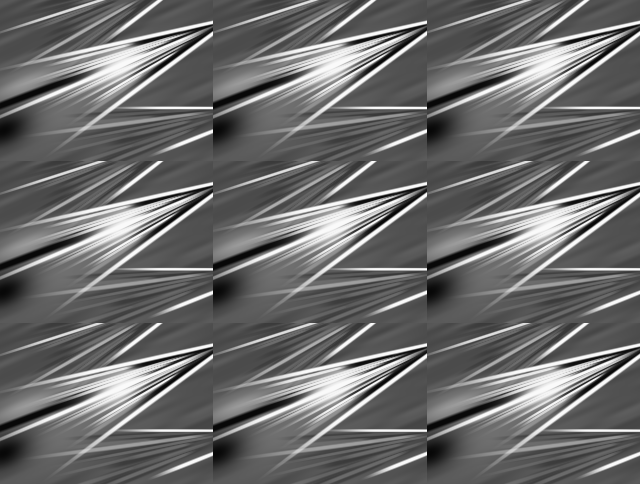
A WebGL 2 fragment shader for this background:

```glsl
#version 300 es
precision highp float;
// Monochrome speed streaks, the same tile repeated three by three.
// Each tile layers tapered strokes, hashed fans of strokes that converge
// on an apex, and soft slanted glows over a finely streaked grey.

uniform vec2 u_resolution;
out vec4 outColor;

// Layout: tile space is 0..TILE_ASPECT across and 0..1 up
const vec2 REPEATS = vec2(3.0);
const float TILE_ASPECT = 1.324;
const float EDGE = 0.005;
const float SLANT = 0.40;
const vec2 MAIN_APEX = vec2(1.455, 0.891);
const vec2 UPPER_APEX = vec2(1.16, 1.17);
const vec2 LOWER_APEX = vec2(1.55, 0.338);

// Tones
const float BLACK = 0.03;
const float SHADOW = 0.20;
const float BASE = 0.32;
const float MID = 0.47;
const float LIGHT = 0.68;
const float WHITE = 0.98;
const float GRAIN = 0.10;

float hash(float n) {
    return fract(sin(n * 12.9898) * 43758.5453);
}

float noise(vec2 p) {
    vec2 i = floor(p), f = fract(p);
    f = f * f * (3.0 - 2.0 * f);
    float n = i.x + i.y * 57.0;
    return mix(mix(hash(n), hash(n + 1.0), f.x),
               mix(hash(n + 57.0), hash(n + 58.0), f.x), f.y);
}

// Coordinates along and across the main slant
vec2 slanted(vec2 p) {
    float c = cos(SLANT), s = sin(SLANT);
    return vec2(c * p.x + s * p.y, c * p.y - s * p.x);
}

// Straight stroke from a to b, pointed and faded at both ends
float stroke(vec2 p, vec2 a, vec2 b, float width) {
    vec2 d = b - a, q = p - a;
    float t = dot(q, d) / dot(d, d);
    float across = abs(q.x * d.y - q.y * d.x) / length(d);
    float w = width * sqrt(clamp(4.0 * t * (1.0 - t), 0.0, 1.0));
    float fade = smoothstep(0.0, 0.15, t) * (1.0 - smoothstep(0.6, 1.0, t));
    return fade * (1.0 - smoothstep(0.35 * w, w + EDGE, across));
}

// Stroke leaving an apex down to the left, between two radii
float ray(vec2 p, vec2 apex, float angle, vec2 reach, float width) {
    vec2 dir = -vec2(cos(angle), sin(angle));
    return stroke(p, apex + dir * reach.x, apex + dir * reach.y, width);
}

// Scattered rays sharing an apex
float fan(vec2 p, vec2 apex, vec2 angles, vec2 reach, int count, float width, float seed) {
    float mask = 0.0;
    for (int i = 0; i < count; i++) {
        float k = float(i) + seed * 31.0;
        float angle = mix(angles.x, angles.y, (float(i) + hash(k)) / float(count));
        float near = mix(reach.x, reach.y, 0.45 * hash(k + 0.3));
        float far = mix(near, reach.y, 0.5 + 0.5 * hash(k + 0.6));
        float size = width * (0.4 + 0.8 * hash(k + 0.8));
        mask = max(mask, ray(p, apex, angle, vec2(near, far), size) * (0.6 + 0.4 * hash(k + 0.1)));
    }
    return mask;
}

// Soft slanted spot
float glow(vec2 p, vec2 center, vec2 radius) {
    vec2 q = slanted(p - center) / radius;
    return exp(-dot(q, q));
}

void main() {
    vec2 p = fract(gl_FragCoord.xy / u_resolution * REPEATS) * vec2(TILE_ASPECT, 1.0);

    // Streaked ground and haze
    float tone = BASE + GRAIN * (noise(slanted(p) * vec2(3.0, 28.0) + 40.0) - 0.5);
    tone = mix(tone, MID, 0.8 * glow(p, vec2(0.40, 0.28), vec2(0.45, 0.13)));
    tone = mix(tone, LIGHT, 0.75 * glow(p, vec2(0.16, 0.48), vec2(0.28, 0.08)));

    // Upper streaks
    tone = mix(tone, SHADOW, 0.85 * fan(p, UPPER_APEX, vec2(0.2, 0.75), vec2(0.1, 1.3), 14, 0.024, 1.0));
    tone = mix(tone, MID, 0.8 * fan(p, UPPER_APEX, vec2(0.22, 0.72), vec2(0.1, 1.2), 11, 0.014, 2.0));
    tone = mix(tone, WHITE, 0.85 * ray(p, UPPER_APEX, 0.31, vec2(0.2, 1.35), 0.009));
    tone = mix(tone, LIGHT, ray(p, UPPER_APEX, 0.515, vec2(0.3, 1.3), 0.011));
    tone = mix(tone, WHITE, stroke(p, vec2(1.10, 1.08), vec2(0.60, 0.70), 0.014));

    // Lower streaks
    tone = mix(tone, SHADOW, 0.8 * fan(p, LOWER_APEX, vec2(0.04, 0.42), vec2(0.1, 1.4), 12, 0.022, 3.0));
    tone = mix(tone, MID, 0.8 * fan(p, LOWER_APEX, vec2(0.03, 0.4), vec2(0.1, 1.4), 9, 0.012, 4.0));
    tone = mix(tone, LIGHT, 0.8 * ray(p, LOWER_APEX, 0.13, vec2(0.2, 1.5), 0.014));
    tone = mix(tone, WHITE, stroke(p, vec2(1.6, 0.33), vec2(0.62, 0.332), 0.008));
    tone = mix(tone, WHITE, stroke(p, vec2(1.48, 0.25), vec2(0.90, 0.02), 0.014));

    // Main burst: broad lights and darks
    tone = mix(tone, LIGHT, 0.8 * fan(p, MAIN_APEX, vec2(0.25, 0.6), vec2(0.3, 1.6), 9, 0.025, 5.0));
    tone = mix(tone, BLACK, glow(p, vec2(0.02, 0.19), vec2(0.18, 0.10)));
    tone = mix(tone, BLACK, glow(p, vec2(0.50, 0.535), vec2(0.14, 0.045)));
    tone = mix(tone, BLACK, ray(p, MAIN_APEX, 0.36, vec2(0.8, 2.0), 0.028));
    tone = mix(tone, WHITE, glow(p, vec2(0.776, 0.60), vec2(0.23, 0.08)));

    // Main burst: sharp rays and bright edges
    tone = mix(tone, BLACK, fan(p, MAIN_APEX, vec2(0.25, 0.55), vec2(0.02, 0.9), 11, 0.018, 6.0));
    tone = mix(tone, BLACK, ray(p, MAIN_APEX, 0.59, vec2(0.0, 0.85), 0.022));
    tone = mix(tone, WHITE, fan(p, MAIN_APEX, vec2(0.24, 0.57), vec2(0.05, 1.4), 10, 0.011, 7.0));
    tone = mix(tone, WHITE, ray(p, MAIN_APEX, 0.40, vec2(0.1, 1.9), 0.014));
    tone = mix(tone, WHITE, ray(p, MAIN_APEX, 0.218, vec2(-0.2, 1.6), 0.014));
    tone = mix(tone, WHITE, ray(p, MAIN_APEX, 0.636, vec2(-0.2, 1.5), 0.016));

    outColor = vec4(vec3(clamp(tone, 0.0, 1.0)), 1.0);
}
```
